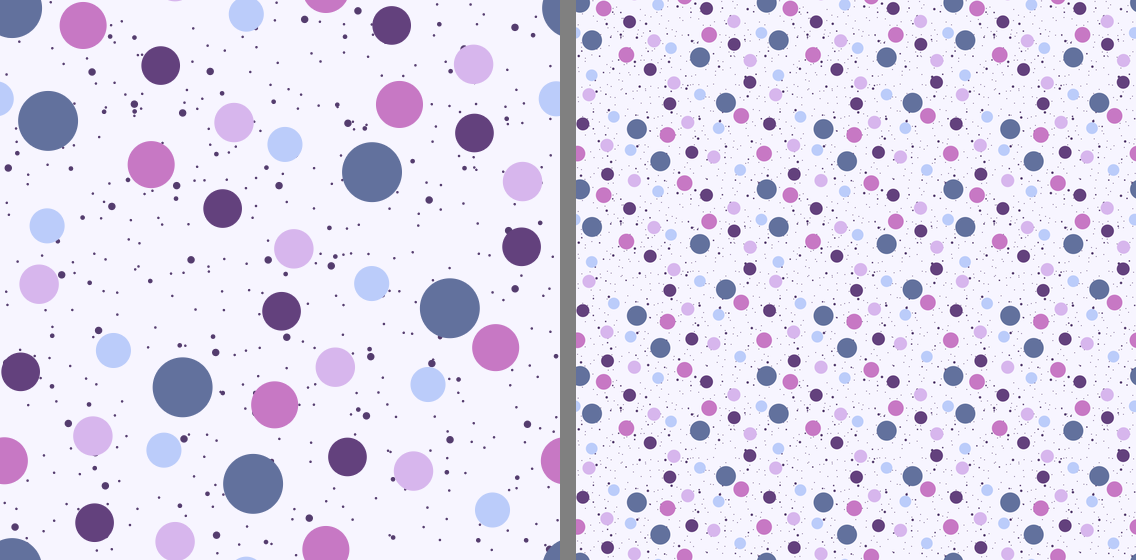
Left, the tile; right, the same tile 3 across and 3 down.
A WebGL 1 fragment shader for this pattern:

```glsl
precision highp float;
// Seamless confetti: five kinds of flat discs over a scatter of small dark dots.

uniform vec2 u_resolution;

const vec3 PAPER  = vec3(0.970, 0.960, 1.000);
const vec3 STEEL  = vec3(0.385, 0.443, 0.616);
const vec3 ORCHID = vec3(0.780, 0.470, 0.770);
const vec3 PLUM   = vec3(0.390, 0.253, 0.492);
const vec3 LILAC  = vec3(0.843, 0.715, 0.928);
const vec3 SKY    = vec3(0.733, 0.800, 0.980);
const vec3 INK    = vec3(0.330, 0.235, 0.430);

// Disc radii, in canvas widths
const float STEEL_RADIUS  = 0.0535;
const float ORCHID_RADIUS = 0.0420;
const float PLUM_RADIUS   = 0.0345;
const float LILAC_RADIUS  = 0.0352;
const float SKY_RADIUS    = 0.0313;

// Disc centres: a wrapping lattice of KINDS * PER_KIND sites, each one nudged
const int   KINDS        = 5;
const int   PER_KIND     = 9;
const float SITES        = 45.0;
const float LATTICE_STEP = 7.0;
const float NUDGE        = 0.026;

// Every n-th site of a kind stays empty
const float STEEL_GAP  = 3.0;
const float ORCHID_GAP = 4.0;
const float NO_GAP     = 99.0;

// Dot radii, in canvas widths
const float SPECK_RADIUS = 0.0022;
const float DOT_RADIUS   = 0.0041;
const float BLOB_RADIUS  = 0.0066;

const float TAU = 6.28318;

float hash(vec2 p) {
    return fract(sin(dot(p, vec2(127.1, 311.7))) * 43758.545);
}

// Antialiased coverage of a disc, one pixel wide at the edge
float coverage(float dist, float radius, float pixel) {
    return clamp(0.5 + (radius - dist) / pixel, 0.0, 1.0);
}

// At most one dot per cell, kept wholly inside it, so the layer tiles
float dotLayer(vec2 uv, float cells, float fill, float radius, float seed, float pixel) {
    vec2 cell = floor(uv * cells);
    vec2 key = cell + seed;
    vec2 jitter = vec2(hash(key), hash(key + 37.3));
    float margin = radius * cells + 0.02;
    vec2 centre = (cell + mix(vec2(margin), vec2(1.0 - margin), jitter)) / cells;
    float present = step(hash(key + 71.9), fill);
    return present * coverage(distance(uv, centre), radius, pixel);
}

// Colour, radius and gap of each kind of disc
void discStyle(int kind, out vec3 colour, out float radius, out float gap) {
    gap = NO_GAP;
    if (kind == 0)      { colour = STEEL;  radius = STEEL_RADIUS;  gap = STEEL_GAP; }
    else if (kind == 1) { colour = ORCHID; radius = ORCHID_RADIUS; gap = ORCHID_GAP; }
    else if (kind == 2) { colour = PLUM;   radius = PLUM_RADIUS; }
    else if (kind == 3) { colour = LILAC;  radius = LILAC_RADIUS; }
    else                { colour = SKY;    radius = SKY_RADIUS; }
}

vec2 discCentre(float site) {
    float angle = TAU * hash(vec2(site, 4.7));
    vec2 lattice = vec2(site, site * LATTICE_STEP) / SITES;
    return lattice + NUDGE * vec2(cos(angle), sin(angle));
}

void main() {
    float pixel = 1.0 / min(u_resolution.x, u_resolution.y);
    vec2 uv = fract(gl_FragCoord.xy * pixel);

    // Dots lie beneath the discs
    float ink = dotLayer(uv, 17.0, 0.75, SPECK_RADIUS, 11.0, pixel);
    ink = max(ink, dotLayer(uv, 14.0, 0.85, SPECK_RADIUS, 53.0, pixel));
    ink = max(ink, dotLayer(uv, 9.0, 0.75, DOT_RADIUS, 97.0, pixel));
    ink = max(ink, dotLayer(uv, 7.0, 0.90, BLOB_RADIUS, 151.0, pixel));
    vec3 colour = mix(PAPER, INK, ink);

    // Discs, measured to their nearest wrapped copy
    for (int kind = 0; kind < KINDS; kind++) {
        vec3 fillColour;
        float radius, gap;
        discStyle(kind, fillColour, radius, gap);
        for (int n = 0; n < PER_KIND; n++) {
            float site = float(n * KINDS + kind);
            float present = step(mod(float(n) + 0.5, gap), gap - 1.0);
            vec2 offset = fract(uv - discCentre(site) + 0.5) - 0.5;
            colour = mix(colour, fillColour, present * coverage(length(offset), radius, pixel));
        }
    }

    gl_FragColor = vec4(colour, 1.0);
}
```
